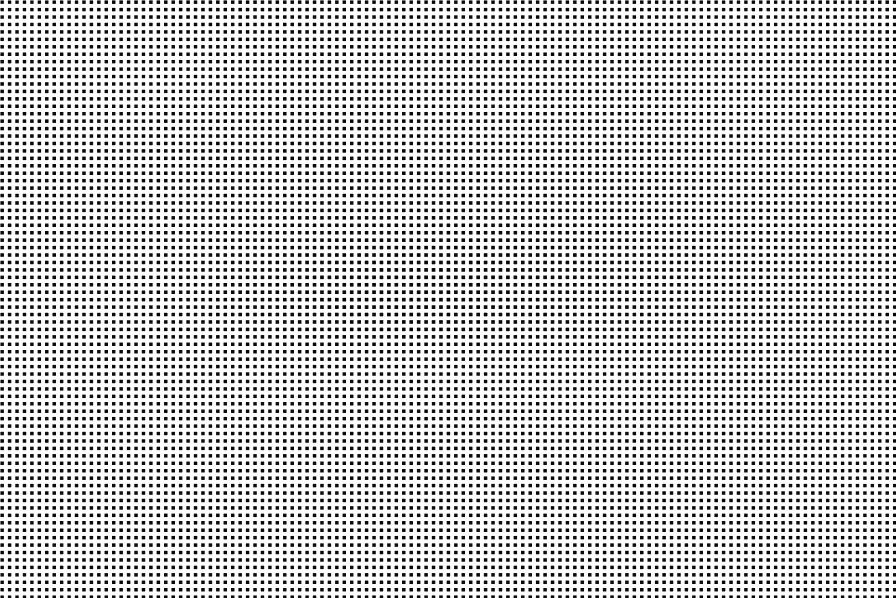
Reproduce this pattern procedurally as a WebGL 1 fragment shader.

```glsl
precision highp float;
// A fine square grid of small black dots on near-white paper.
// Each dot is a slightly rounded box; smooth noise and a soft central
// swell vary its size, and a hash varies its ink a little.

uniform vec2 u_resolution;

const float COLUMNS = 120.47;            // pitches across the width
const vec2 FIRST_DOT = vec2(0.29, 0.29); // top left dot centre, in pitches
const float HALF_SIDE = 0.233;           // in pitches
const float CORNER = 0.09;
const vec3 PAPER = vec3(0.992);
const vec3 INK = vec3(0.02);

float hash(vec2 p) {
  vec3 q = fract(vec3(p.xyx) * 0.1031);
  q += dot(q, q.yzx + 33.33);
  return fract((q.x + q.y) * q.z);
}

float valueNoise(vec2 p) {
  vec2 cell = floor(p);
  vec2 f = fract(p);
  f = f * f * (3.0 - 2.0 * f);
  float low = mix(hash(cell), hash(cell + vec2(1.0, 0.0)), f.x);
  float high = mix(hash(cell + vec2(0.0, 1.0)), hash(cell + vec2(1.0)), f.x);
  return mix(low, high, f.y);
}

float roundedBox(vec2 p, float halfSide, float radius) {
  vec2 q = abs(p) - halfSide + radius;
  return length(max(q, 0.0)) + min(max(q.x, q.y), 0.0) - radius;
}

// Broad central swell, in canvas units from 0 to 1.
float centralSwell(vec2 p) {
  vec2 q = (p - vec2(0.44, 0.54)) / vec2(0.36, 0.14);
  return exp(-dot(q, q));
}

float dotHalfSide(vec2 cell, vec2 cellCount) {
  float drift = valueNoise(cell * vec2(0.05, 0.1)) - 0.5;
  vec2 position = vec2(cell.x, cellCount.y - cell.y) / cellCount;
  return HALF_SIDE + 0.012 * drift + 0.013 * centralSwell(position);
}

void main() {
  float pixel = COLUMNS / u_resolution.x;
  vec2 fromTop = vec2(gl_FragCoord.x, u_resolution.y - gl_FragCoord.y);
  vec2 grid = fromTop * pixel - FIRST_DOT;
  vec2 cell = floor(grid + 0.5);

  // Dot outline with an edge about one pixel wide.
  float side = dotHalfSide(cell, u_resolution * pixel);
  float d = roundedBox(grid - cell, side, CORNER);
  float coverage = clamp(0.5 - d / (0.95 * pixel), 0.0, 1.0);

  // Slight unevenness of ink between dots.
  float density = 1.0 - 0.04 * hash(cell + 17.0);
  gl_FragColor = vec4(mix(PAPER, INK, coverage * density), 1.0);
}
```
